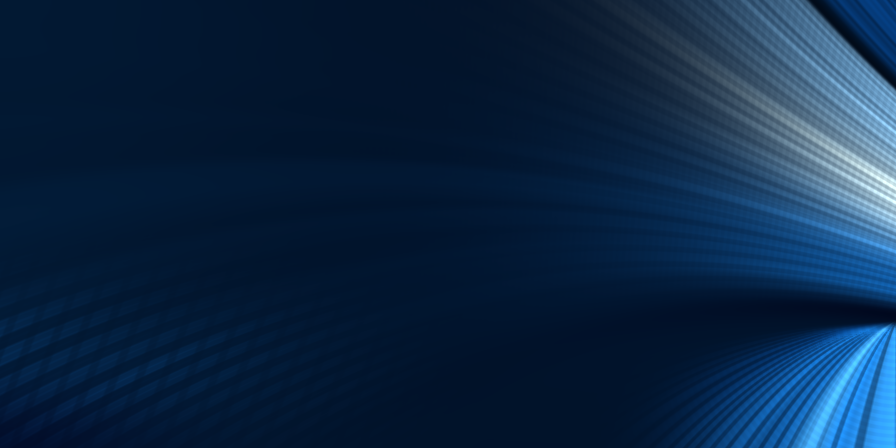
Reproduce this background procedurally as a Shadertoy shader.

```glsl
const vec3 NIGHT = vec3(0.004, 0.072, 0.162);
const vec3 DEEP_BLUE = vec3(0.02, 0.21, 0.42);
const vec3 BLUE = vec3(0.09, 0.43, 0.73);
const vec3 SKY = vec3(0.32, 0.72, 0.98);
const vec3 STEEL = vec3(0.47, 0.62, 0.70);
const vec3 CREAM = vec3(0.73, 0.77, 0.72);

float hash(float n) {
    return fract(sin(n * 127.1) * 43758.5);
}

float noise(float x) {
    float cell = floor(x), t = fract(x);
    return mix(hash(cell), hash(cell + 1.0), t * t * (3.0 - 2.0 * t));
}

float bell(float x, float center, float width) {
    float t = (x - center) / width;
    return exp(-t * t);
}

// Thin repeated line, fading out where it is too fine to resolve
float thinLine(float x, float width) {
    float aa = fwidth(x);
    float dist = abs(fract(x) - 0.5);
    float line = 1.0 - smoothstep(width, width + aa + 0.08, dist);
    return mix(line, 2.0 * width, smoothstep(0.3, 0.8, aa));
}

// Uneven brightness across a bundle of strands, from 0 to 1
float strands(float x) {
    float detail = 1.0 - smoothstep(0.4, 1.1, fwidth(x));
    float fine = mix(0.5, noise(x), detail);
    return 0.55 * fine + 0.45 * noise(x * 0.31 + 17.0);
}

// Dark fold separating the beam from the fan
float foldHeight(float d) {
    return 0.297 + 0.14 * d - 0.29 * d * d;
}

// Strand index, spreading from the fold as the arches run left
float archCoord(float d, float y) {
    return (y - foldHeight(d)) / (1.0 + 1.6 * d + 1.3 * d * d);
}

// Normalized angle of the curved ray through this point
float fanCoord(float d, float drop) {
    return atan(drop, 0.15 * d + d * d + 0.0001) / 1.5708;
}

vec3 backdrop(float d, float y, float w) {
    vec3 color = NIGHT + vec3(0.004, 0.024, 0.036) * smoothstep(0.9, 2.0, d);
    color += vec3(0.0, 0.012, 0.024) * bell(y, 0.45, 0.25) * bell(d, 0.7, 0.6);
    float corner = bell(d, 2.0, 0.35) * bell(y, 0.0, 0.12);
    color *= 1.0 - corner * vec3(0.3, 0.5, 0.2);
    // Faint arching strands across the dark middle
    float reach = smoothstep(0.2, 0.6, d) * bell(w, 0.095, 0.05);
    return color + vec3(0.006, 0.04, 0.065) * (strands(w * 165.0) - 0.5) * reach;
}

// Broad beam sweeping from the right edge to the top
vec3 upperBeam(float d, float w) {
    float above = smoothstep(0.0, 0.05 + 0.05 * d, w);
    float rim = 1.0 - smoothstep(0.49, 0.51, w);
    float grain = 0.7 + 0.6 * strands(w * 135.0);
    float mesh = 1.0 - 0.2 * thinLine(w * 64.0, 0.12);
    mesh *= 1.0 - 0.06 * thinLine(d * 70.0 + w * 15.0, 0.15);

    vec3 light = BLUE * 0.75 * bell(w, 0.09, 0.11) * exp(-1.5 * d - 2.4 * d * d);

    float spread = mix(5.5, 2.4, smoothstep(0.18, 0.4, w));
    float paleFade = exp(-1.9 * d - spread * d * d);
    light += STEEL * 1.08 * smoothstep(0.07, 0.27, w) * paleFade;
    light += (CREAM - STEEL) * 1.2 * bell(w, 0.26, 0.09) * exp(-3.5 * d);
    light += vec3(0.12, 0.10, 0.06) * bell(w, 0.285, 0.012) * exp(-3.0 * d);
    return light * grain * mesh * above * rim;
}

// Blue strands beyond the rim of the beam
vec3 cornerGlow(float w) {
    float inside = smoothstep(0.51, 0.57, w);
    return DEEP_BLUE * inside * (0.2 + 0.8 * strands(w * 110.0));
}

// Rays curling down from the focal point on the right
vec3 lowerFan(float d, float drop, float s) {
    float mask = smoothstep(0.0, 0.025, drop) * smoothstep(0.1, 0.47, s);
    float fade = exp(-4.8 * d * d) * (1.0 - smoothstep(0.35, 0.75, d));
    float streak = bell(s, 0.85, 0.045);
    vec3 light = mix(DEEP_BLUE, BLUE, smoothstep(0.35, 0.68, s));
    light = mix(light, SKY, streak);
    light = mix(light, SKY, 0.45 * smoothstep(0.91, 0.97, s));
    float lines = thinLine(s * 23.0 + 0.8 * noise(s * 13.0), 0.08);
    float shade = 1.0 - 0.45 * (1.0 - 0.7 * streak) * lines;
    shade *= 1.0 - 0.06 * thinLine(length(vec2(d, drop)) * 60.0, 0.14);
    return light * mask * fade * shade * (0.8 + 0.5 * strands(s * 60.0));
}

// Faint woven bands at the lower left
vec3 leftWeave(float d, float y, float w) {
    float mask = smoothstep(0.9, 2.0, d) * bell(y, 0.18, 0.15);
    float bands = 1.0 - 0.75 * thinLine(w * 144.0, 0.16);
    bands *= 0.5 + 0.8 * strands(w * 320.0);
    float gaps = 1.0 - 0.4 * thinLine(d * 18.0 + y * 7.0, 0.1);
    float threads = 1.0 - 0.25 * thinLine(w * 576.0, 0.2);
    return vec3(0.012, 0.085, 0.15) * mask * bands * gaps * threads;
}

void mainImage(out vec4 fragColor, in vec2 fragCoord) {
    vec2 uv = fragCoord / iResolution.xy;
    float d = 2.0 - 2.0 * uv.x;
    float y = uv.y;
    float drop = 0.285 - y;
    float w = archCoord(d, y);

    vec3 color = backdrop(d, y, w);
    // Shadow in the fold and along the beam rim
    float fold = bell(y, foldHeight(d), 0.02 + 0.04 * d) * exp(-2.2 * d);
    color *= 1.0 - fold * vec3(0.6, 0.6, 0.3);
    color *= 1.0 - 0.4 * bell(w, 0.515, 0.02);

    color += upperBeam(d, w) + cornerGlow(w);
    color += lowerFan(d, drop, fanCoord(d, max(drop, 0.0)));
    color += leftWeave(d, y, w);
    fragColor = vec4(clamp(color, 0.0, 1.0), 1.0);
}
```
